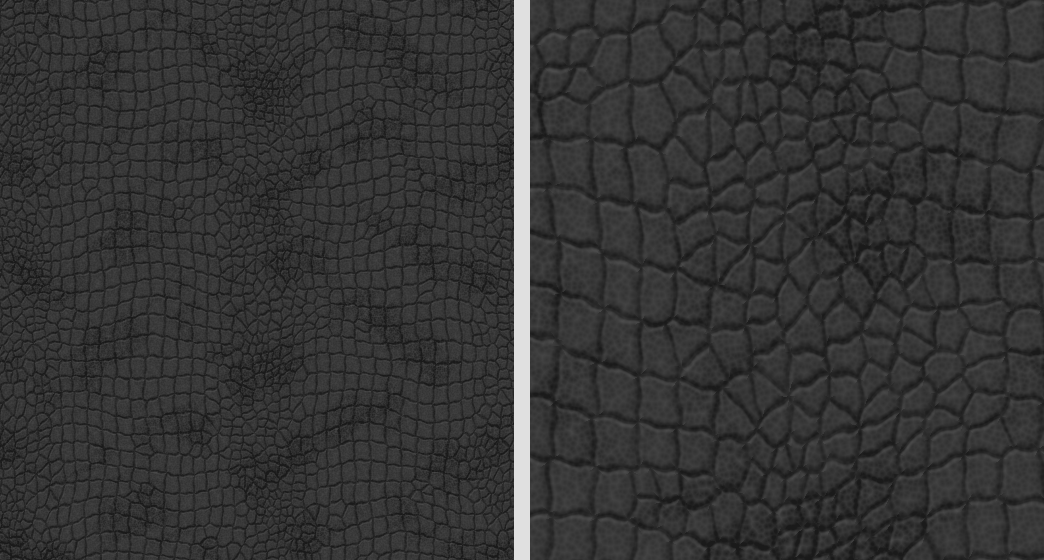
Left: the whole. Right: its middle third, enlarged.
A Shadertoy shader for this texture:

```glsl
vec2 hash2(vec2 c) {
    vec3 q = fract(c.xyx * vec3(.1031, .1030, .0973));
    q += dot(q, q.yzx + 33.33);
    return fract((q.xx + q.yz) * q.zy);
}

// Distance to the nearest scattered point, for the fine grain
float cellular(vec2 p) {
    vec2 id = floor(p);
    float nearest = 2.0;
    for (int k = 0; k < 9; k++) {
        vec2 cell = id + vec2(k % 3 - 1, k / 3 - 1);
        nearest = min(nearest, length(cell + hash2(cell) - p));
    }
    return nearest;
}

// One scale per cell, two pebbles in the vertical bands, four in their clusters
int scaleCount(vec2 cell) {
    float band = cos(6.2832 * (cell.x + .5) / 19.0);
    vec2 chance = hash2(cell + 71.0);
    float ragged = .22 * sin(cell.y * .55 + cell.x * .3) + .8 * (chance.x - .5);
    if (band + ragged < .55 && chance.y < .97) return 1;
    return sin(cell.y * .8 + 2.0 * sin(cell.x * .33)) + chance.y > 1.15 ? 4 : 2;
}

// Returns the direction to the closest seam (xy) and its distance (z)
vec3 scaleSeam(vec2 p) {
    vec2 points[36];
    int count = 0, own = 0;
    float nearest = 9.0;
    for (int k = 0; k < 9; k++) {
        vec2 cell = floor(p) + vec2(k % 3 - 1, k / 3 - 1);
        int scales = scaleCount(cell);
        for (int j = 0; j < scales; j++) {
            vec2 corner = vec2(j / 2, j % 2);
            vec2 jitter = hash2(cell * 2.0 + corner + 5.0) - .5;
            vec2 site = .5 + jitter * vec2(.32, .1);
            if (scales == 2) site = vec2(.5, .25 + .5 * corner.y) + jitter * vec2(.65, .24);
            if (scales == 4) site = .25 + .5 * corner + jitter * .3;
            points[count] = (cell + site - p) * vec2(.8, 1);
            float d = dot(points[count], points[count]);
            if (d < nearest) { nearest = d; own = count; }
            count++;
        }
    }
    vec3 seam = vec3(0, 1, 9);
    for (int k = 0; k < count; k++) {
        if (k == own) continue;
        vec2 toward = normalize(points[k] - points[own]);
        float d = dot(.5 * (points[k] + points[own]), toward);
        if (d < seam.z) seam = vec3(toward, d);
    }
    return seam;
}

void mainImage(out vec4 fragColor, in vec2 fragCoord) {
    vec2 p = fragCoord / iResolution.y;
    float pixel = 31.0 / iResolution.y;

    // Bend the grid: wide scales mid-column, rows arching over each column
    float phase = p.x / .455 - .05;
    float angle = 6.2832 * phase;
    vec2 hide = vec2(19.0 * phase + .45 * sin(angle), 31.0 * p.y);
    hide.y += .25 * cos(angle + sin(7.0 * p.y)) + .25 * sin(1.7 * angle + 11.0 * p.y)
            + .1 * sin(2.6 * angle - 23.0 * p.y);
    hide.x += .14 * sin(19.0 * p.y + phase * 3.0) + .08 * sin(41.0 * p.y - angle);
    hide += .03 * sin(hide.yx * 8.3 + 2.0 * sin(hide * 3.1));

    vec3 seam = scaleSeam(hide);
    float edge = seam.z;

    // Thin dark groove, lit on one flank and shaded on the other
    float groove = 1.0 - smoothstep(.0, .07 + .6 * pixel, edge);
    float rim = smoothstep(.0, .05, edge) * (1.0 - smoothstep(.06, .15, edge));
    float lit = dot(seam.xy, normalize(vec2(-.4, .9)));

    // Worn dark patches and leather grain
    float patches = sin(p.x * 23.0 + 3.0 * sin(p.y * 13.0)) + sin(p.y * 37.0 + 2.0 * sin(p.x * 17.0))
                  + .8 * sin(p.x * 71.0 - p.y * 53.0 + 2.0 * sin(p.y * 61.0));
    float worn = smoothstep(-.3, 2.3, patches);
    float band = smoothstep(.1, 1.0, cos(angle));
    float fineGrain = cellular(p * 290.0) - .5;
    float coarseGrain = cellular(p * 110.0 + 40.0) - .5;

    float tone = .219 + .016 * smoothstep(.05, .3, edge);
    tone -= .07 * groove * (.85 + .2 * sin(hide.x * 2.3 + 2.0 * sin(hide.y * 1.9)));
    tone += .062 * rim * lit;
    tone -= .027 * worn + .005 * band;
    tone += fineGrain * (.055 + .05 * worn) + coarseGrain * (.03 + .04 * worn);
    fragColor = vec4(vec3(clamp(tone, .1, .31)), 1.0);
}
```
